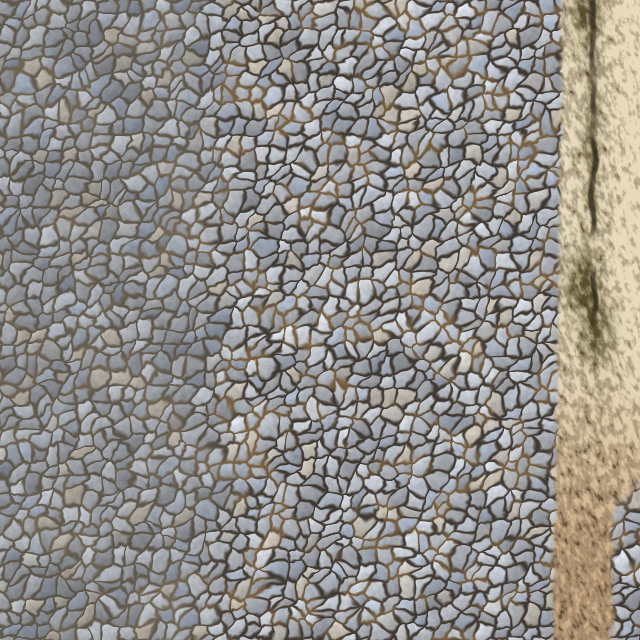
Reproduce this texture procedurally as a Shadertoy shader.

```glsl
struct Pebble { float edge; vec2 id; vec2 offset; };

vec2 hash2(vec2 p) {
    vec3 q = fract(vec3(p.xyx) * vec3(0.1031, 0.1030, 0.0973));
    q += dot(q, q.yzx + 33.33);
    return fract((q.xx + q.yz) * q.zy);
}

float gradientNoise(vec2 p) {
    vec2 i = floor(p), f = fract(p);
    vec2 u = f * f * f * (f * (f * 6.0 - 15.0) + 10.0);
    float corner[4];
    for (int k = 0; k < 4; k++) {
        vec2 c = vec2(k & 1, k >> 1);
        float angle = 6.2832 * hash2(i + c + 71.0).x;
        corner[k] = dot(vec2(cos(angle), sin(angle)), f - c);
    }
    return 1.4 * mix(mix(corner[0], corner[1], u.x), mix(corner[2], corner[3], u.x), u.y);
}

float fbm(vec2 p) {
    float sum = 0.0, gain = 0.55;
    for (int k = 0; k < 4; k++) {
        sum += gain * gradientNoise(p);
        p = mat2(1.6, 1.2, -1.2, 1.6) * p + 17.0;
        gain *= 0.5;
    }
    return sum;
}

vec2 seedPoint(vec2 cell) { return 0.1 + 0.8 * hash2(cell + 19.0); }

// Nearest cell and the true distance to its border
Pebble pebbleCell(vec2 p) {
    vec2 base = floor(p), f = fract(p), nearest = vec2(0), toSeed = vec2(0);
    float best = 9.0, edge = 9.0;
    for (int y = -1; y <= 1; y++)
    for (int x = -1; x <= 1; x++) {
        vec2 g = vec2(x, y), r = g + seedPoint(base + g) - f;
        if (dot(r, r) < best) { best = dot(r, r); toSeed = r; nearest = g; }
    }
    for (int y = -2; y <= 2; y++)
    for (int x = -2; x <= 2; x++) {
        vec2 g = nearest + vec2(x, y), r = g + seedPoint(base + g) - f;
        vec2 d = r - toSeed;
        if (dot(d, d) > 0.0001) edge = min(edge, dot(0.5 * (toSeed + r), normalize(d)));
    }
    return Pebble(edge, base + nearest, -toSeed);
}

// worn: 0 for crisp pebbles with deep joints, 1 for flattened ones
vec3 pebbleColor(vec2 uv, float worn) {
    vec2 p = uv * 43.0;
    p += 0.45 * vec2(gradientNoise(p * 0.55), gradientNoise(p * 0.55 + 40.0));
    p += 0.13 * vec2(gradientNoise(p * 2.1 + 9.0), gradientNoise(p * 2.1 + 70.0));
    p.x -= 0.25 * p.y;
    Pebble peb = pebbleCell(p);
    vec2 rnd = hash2(peb.id + 5.0);
    float patches = gradientNoise(uv * 9.0);

    vec3 stone = mix(vec3(0.58, 0.59, 0.61), vec3(0.79, 0.81, 0.84), rnd.x);
    stone = mix(stone, vec3(0.77, 0.73, 0.66), 0.75 * smoothstep(0.82, 1.0, rnd.y));
    stone = mix(stone, vec3(0.53, 0.59, 0.69), 0.45 * smoothstep(0.3, 0.0, rnd.y));
    stone *= 1.0 + 0.16 * dot(peb.offset, vec2(-0.7, 0.9)) + 0.11 * fbm(uv * 110.0);
    stone *= mix(1.0, 0.88, worn);

    float earth = smoothstep(-0.1, 0.5, gradientNoise(uv * 24.0) + 0.5 * patches);
    vec3 joint = mix(vec3(0.25, 0.22, 0.19), vec3(0.45, 0.36, 0.24), earth);
    joint = mix(joint, vec3(0.41, 0.38, 0.33), worn * 0.75);
    float shade = dot(normalize(peb.offset + 0.001), vec2(0.6, -0.8));
    float rim = 0.18 + 0.055 * shade + 0.04 * patches;
    float face = smoothstep(0.015, rim, peb.edge);
    vec3 col = mix(joint, stone, face);
    return col * (1.0 + 0.07 * patches);
}

float spot(vec2 uv, vec2 center, vec2 size) {
    vec2 d = (uv - center) / size;
    return exp(-dot(d, d));
}

vec3 sandColor(vec2 uv) {
    vec2 grain = vec2(uv.x + 0.35 * uv.y, uv.y - 0.25 * uv.x);
    float rough = fbm(grain * vec2(85.0, 48.0));
    float fine = gradientNoise(grain * vec2(190.0, 115.0));
    float upper = smoothstep(0.08, 0.5, uv.y);
    float tone = 0.45 + 0.85 * rough + 0.22 * fine + 0.16 * upper;
    tone += 0.18 * smoothstep(0.94, 0.98, uv.x) * upper;
    vec3 dark = mix(vec3(0.40, 0.31, 0.23), vec3(0.37, 0.30, 0.19), upper);
    vec3 light = mix(vec3(0.81, 0.69, 0.54), vec3(0.91, 0.86, 0.74), upper);
    vec3 col = mix(dark, mix(dark, light, 0.62), smoothstep(0.0, 0.4, tone));
    col = mix(col, light, smoothstep(0.4, 0.85, tone));

    // Crack and mossy stains
    float crackX = 0.927 + 0.006 * gradientNoise(vec2(3.0, uv.y * 18.0));
    float width = 0.004 + 0.003 * gradientNoise(vec2(8.0, uv.y * 30.0));
    float crack = 1.0 - smoothstep(width * 0.4, width + 0.003, abs(uv.x - crackX));
    crack *= smoothstep(0.43, 0.55, uv.y) * smoothstep(-0.5, 0.2, gradientNoise(vec2(1.0, uv.y * 14.0)));
    float moss = spot(uv, vec2(0.91, 0.56), vec2(0.022, 0.045))
        + spot(uv, vec2(0.932, 0.485), vec2(0.024, 0.05))
        + spot(uv, vec2(0.915, 0.98), vec2(0.02, 0.05))
        + 0.5 * spot(uv, vec2(0.925, 0.78), vec2(0.014, 0.13));
    col = mix(col, vec3(0.29, 0.26, 0.13), clamp(moss * (0.75 - rough), 0.0, 0.85));
    return mix(col, vec3(0.17, 0.14, 0.09), crack * 0.8);
}

void mainImage(out vec4 fragColor, in vec2 fragCoord) {
    vec2 uv = fragCoord / iResolution.xy;
    float wobble = gradientNoise(uv * 32.0);
    float worn = 1.0 - smoothstep(0.27, 0.41, uv.x + 0.04 * gradientNoise(uv * 6.0));
    vec3 col = pebbleColor(uv, worn);

    // Sandy band with a pebbled corner at lower right
    float left = mix(0.863, 0.878, uv.y) + 0.005 * wobble;
    float band = smoothstep(left - 0.004, left + 0.007, uv.x);
    float cornerX = smoothstep(0.95, 0.964, uv.x + 0.006 * wobble);
    float cornerY = 1.0 - smoothstep(0.19, 0.25, uv.y + 0.02 * wobble - 0.8 * (uv.x - 0.98));
    band *= 1.0 - cornerX * cornerY;
    col = mix(col, sandColor(uv), band);
    fragColor = vec4(clamp(col, 0.0, 1.0), 1.0);
}
```
